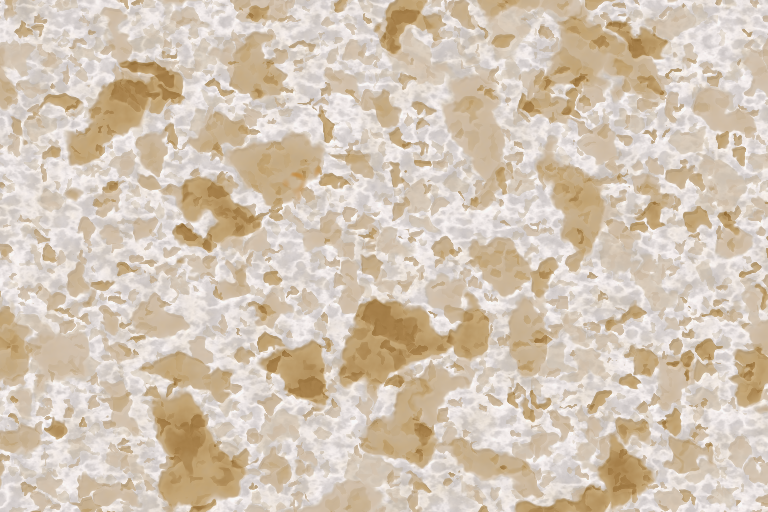
Write a Shadertoy shader that draws this texture.

```glsl
vec3 hash3(vec2 cell) {
    vec3 q = fract(vec3(cell.xyx) * vec3(0.1031, 0.1030, 0.0973));
    q += dot(q, q.yxz + 33.33);
    return fract((q.xxy + q.yzz) * q.zyx);
}

float noise(vec2 p) {
    vec2 i = floor(p), f = fract(p);
    f = f * f * (3.0 - 2.0 * f);
    return mix(mix(hash3(i).x, hash3(i + vec2(1, 0)).x, f.x),
               mix(hash3(i + vec2(0, 1)).x, hash3(i + vec2(1, 1)).x, f.x), f.y);
}

float fbm(vec2 p) {
    float sum = 0.0, amp = 0.53;
    for (int i = 0; i < 4; i++) {
        sum += amp * noise(p);
        p = mat2(1.6, 1.2, -1.2, 1.6) * p + 7.3;
        amp *= 0.5;
    }
    return sum;
}

vec2 wobble(vec2 p) {
    return vec2(noise(p), noise(p + 41.7)) - 0.5;
}

// Depth of one generation of torn, tilted elliptical pores
float pores(vec2 p, float cells, float share, float shallow, float deep) {
    p = p * cells + 0.65 * wobble(p * cells * 1.6) + 0.3 * wobble(p * cells * 4.5) + cells;
    vec2 home = floor(p);
    float depth = 0.0;
    for (int y = -1; y <= 1; y++)
    for (int x = -1; x <= 1; x++) {
        vec2 cell = home + vec2(x, y);
        vec3 place = hash3(cell), look = hash3(cell + 117.0);
        if (place.z > share) continue;
        vec2 d = p - cell - 0.1 - 0.8 * place.xy;
        float angle = -0.45 + 2.2 * (look.x - 0.5);
        d = mat2(cos(angle), -sin(angle), sin(angle), cos(angle)) * d;
        float q = length(d * vec2(0.82, 1.2)) / mix(0.22, 0.43, look.y);
        float body = smoothstep(1.08, 0.86, q) * (1.0 - 0.22 * q * q);
        depth = max(depth, body * mix(shallow, deep, look.z * look.z));
    }
    return depth;
}

float nest(float a, float b) {
    return max(a, b) + 0.35 * min(a, b);
}

float crumbDepth(vec2 p) {
    p += 0.009 * wobble(p * 55.0) + 0.005 * wobble(p * 130.0);
    float depth = pores(p, 5.5, 0.48, 0.45, 0.95);
    depth = nest(depth, pores(p + 3.1, 10.0, 0.62, 0.28, 0.9));
    depth = nest(depth, pores(p + 5.7, 19.0, 0.62, 0.2, 0.85));
    return nest(depth, pores(p + 8.3, 36.0, 0.55, 0.15, 0.7));
}

void mainImage(out vec4 fragColor, in vec2 fragCoord) {
    vec2 p = fragCoord / iResolution.y;
    float depth = crumbDepth(p);
    float above = crumbDepth(p + vec2(-0.003, 0.006));
    float open = smoothstep(0.05, 0.4, depth);

    // Thin translucent walls and fine fibres
    float film = fbm(p * 22.0 + 4.0);
    float grain = fbm(p * 85.0) - 0.5;
    float fibre = 1.0 - abs(2.0 * fbm(p * vec2(34.0, 46.0) + 19.0) - 1.0);
    float tone = depth + 0.35 * (film - 0.4) * (1.0 - 0.5 * open) + 0.12 * grain;

    // Colour from white crumb down to deep tan
    vec3 ramp[6] = vec3[6](
        vec3(0.91, 0.885, 0.88), vec3(0.85, 0.81, 0.76), vec3(0.82, 0.75, 0.67),
        vec3(0.78, 0.69, 0.56), vec3(0.76, 0.64, 0.45), vec3(0.65, 0.50, 0.29));
    vec3 color = ramp[0];
    for (int i = 1; i < 6; i++)
        color = mix(color, ramp[i], clamp(tone * 5.0 - float(i) + 1.0, 0.0, 1.0));

    // Light on lower rims, shadow under upper rims
    color += 0.1 * clamp(above - depth, -0.7, 0.5);
    color += (1.0 - open) * (0.13 * grain + 0.12 * (smoothstep(0.6, 1.0, fibre) - 0.6));
    color += 0.04 * grain * open;

    // Rare toasted flecks
    vec2 spot = p * 4.0 + 0.25 * wobble(p * 45.0);
    vec3 fleck = hash3(floor(spot) + 61.0);
    float reach = length(fract(spot) - 0.3 - 0.4 * fleck.xy);
    float toast = smoothstep(0.11, 0.02, reach) * step(fleck.z, 0.12);
    color = mix(color, vec3(0.77, 0.53, 0.22), 0.75 * toast);

    fragColor = vec4(clamp(color, 0.0, 0.97), 1.0);
}
```
